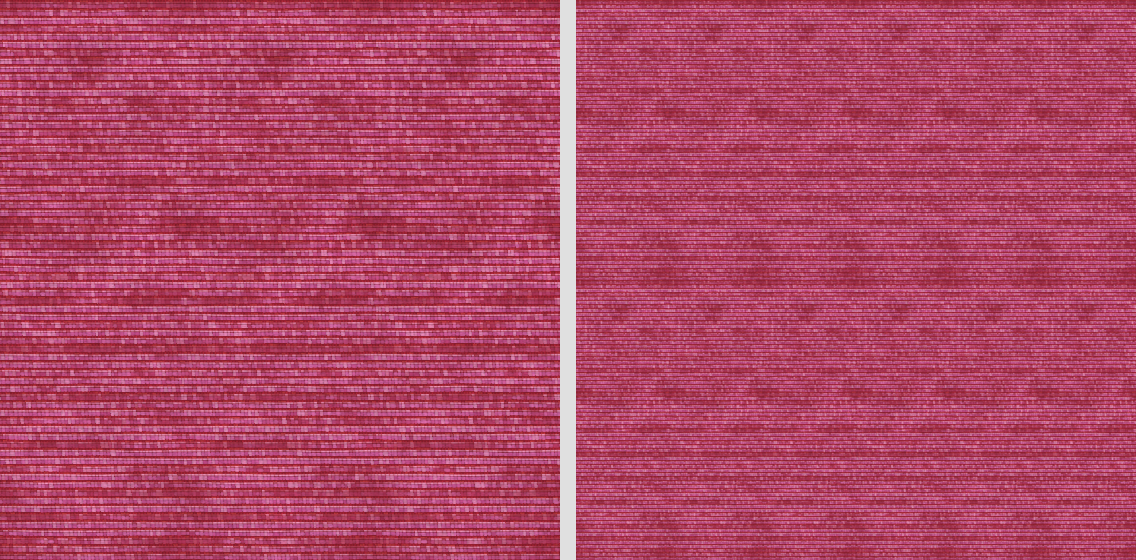
Left, the tile; right, the same tile 2 across and 2 down.
A Shadertoy shader for this texture:

```glsl
float hash(vec2 p) {
    return fract(sin(dot(p, vec2(127.1, 311.7))) * 43758.5453);
}

// Value noise that wraps after a whole number of cells
float noise(vec2 p, vec2 period) {
    vec2 i = floor(p), f = fract(p);
    f = f * f * (3.0 - 2.0 * f);
    vec2 a = mod(i, period), b = mod(i + 1.0, period);
    return mix(mix(hash(a), hash(vec2(b.x, a.y)), f.x),
               mix(hash(vec2(a.x, b.y)), hash(b), f.x), f.y);
}

// Soft horizontal strip within one band
float strip(float v, float centre, float halfWidth, float blur) {
    return 1.0 - smoothstep(halfWidth - blur, halfWidth + blur, abs(v - centre));
}

void mainImage(out vec4 fragColor, in vec2 fragCoord) {
    vec2 uv = fragCoord / iResolution.xy;
    const float bands = 70.0, stitches = 144.0, panels = 3.0;
    float perPanel = stitches / panels;
    float blurY = max(0.05, 0.6 * bands / iResolution.y);

    // Nearly straight rows of rounded stitches of uneven width
    float wobble = noise(uv * vec2(12.0, 70.0), vec2(4.0, 70.0)) - 0.5;
    float y = uv.y * bands + 0.14 * wobble;
    float band = mod(floor(y), bands), v = fract(y);
    float x = uv.x * stitches + 0.2 * v;
    x += 0.9 * noise(vec2(uv.x * 72.0, band), vec2(24.0, bands));
    float stitch = mod(floor(x), perPanel);
    float cell = hash(vec2(stitch, band));
    float cellB = hash(vec2(stitch + 0.5, band + 19.3));
    float bulge = sqrt(max(0.0, sin(3.14159 * fract(x))));

    // Strength of the pink: every third band or so, with long fades along it
    float cycle = 0.5 + 0.5 * sin(6.28318 * 23.0 * (band + 0.5) / bands);
    float rowTone = mix(hash(vec2(band, 3.7)), cycle, 0.6);
    float fade = noise(vec2(uv.x * 24.0, band), vec2(8.0, bands));
    float patches = noise(uv * vec2(12.0, 24.0), vec2(4.0, 24.0));
    float strength = 0.5 * rowTone + 0.25 * fade + 0.25 * patches;

    // Red ground with rows of small warm dots
    float dots = sin(6.28318 * (uv.x * 192.0 + 0.5 * band)) * strip(v, 0.84, 0.10, blurY);
    vec3 color = vec3(0.63, 0.135, 0.20) * (0.96 + 0.08 * dots + 0.12 * (cell - 0.5));
    color = mix(color, vec3(0.76, 0.27, 0.24), 0.5 * step(0.75, cellB) * strip(v, 0.84, 0.08, blurY));

    // Thick pink yarn, swelling and thinning from stitch to stitch
    float thick = strip(v, 0.26, 0.18 + 0.07 * bulge + 0.06 * (cell - 0.5), blurY);
    thick *= mix(0.42, 1.0, smoothstep(0.2, 0.6, strength + 0.15 * (cellB - 0.5)));
    vec3 pink = mix(vec3(0.71, 0.27, 0.49), vec3(0.80, 0.39, 0.61), cellB);
    pink = mix(pink, vec3(0.85, 0.55, 0.68), 0.6 * step(0.84, cell));
    color = mix(color, pink * (0.84 + 0.18 * bulge), thick);

    // Thin pale yarn above it, broken into dashes
    float thin = strip(v, 0.63, 0.10, blurY) * (0.5 + 0.5 * bulge);
    thin *= mix(0.25, 1.0, smoothstep(0.2, 0.65, strength + 0.4 * (cell - 0.5)));
    color = mix(color, vec3(0.87, 0.55, 0.69), thin);

    // Shallow shadows between the yarns
    float seam = strip(v, 0.50, 0.04, blurY) + 0.6 * strip(v, 0.97, 0.04, blurY);
    color *= 1.0 - 0.17 * seam;

    // Broad tone and fine fibre grain
    color *= 0.95 + 0.10 * patches;
    color *= 0.93 + 0.15 * noise(uv * vec2(288.0, 420.0), vec2(288.0, 420.0));
    fragColor = vec4(color, 1.0);
}
```
